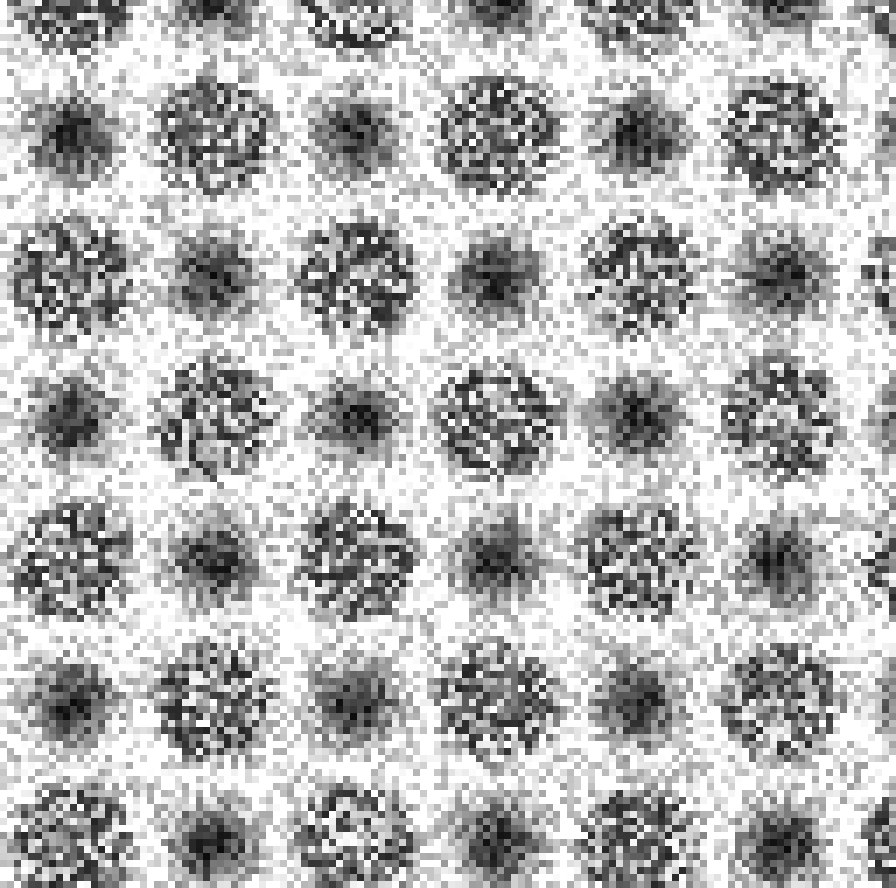
This pattern is drawn by a WebGL 2 fragment shader. Its source:

```glsl
#version 300 es
precision highp float;
// Grainy halftone: a checkerboard of solid and speckled grey blobs built from square cells.

uniform vec2 u_resolution;
out vec4 fragColor;

const float CELLS_ACROSS = 128.0;
const float BLOB_PITCH = 0.1582;                   // in canvas widths
const vec2 FIRST_BLOB = vec2(0.0807, 0.0480);      // centre of the lower left blob
const int SAMPLES = 2;

float hash(vec2 p) {
    vec3 q = fract(p.xyx * 0.1031);
    q += dot(q, q.yzx + 33.33);
    return fract((q.x + q.y) * q.z);
}

vec2 gradientAt(vec2 corner) {
    float angle = 6.28319 * hash(corner + 71.0);
    return vec2(cos(angle), sin(angle));
}

float gradientNoise(vec2 p) {
    vec2 i = floor(p), f = fract(p);
    vec2 w = f * f * f * (f * (f * 6.0 - 15.0) + 10.0);
    vec2 e = vec2(1.0, 0.0);
    float a = dot(gradientAt(i), f);
    float b = dot(gradientAt(i + e), f - e);
    float c = dot(gradientAt(i + e.yx), f - e.yx);
    float d = dot(gradientAt(i + 1.0), f - 1.0);
    return mix(mix(a, b, w.x), mix(c, d, w.x), w.y);
}

// 1 inside the inner radius, 0 outside the outer one
float falloff(float inner, float outer, float r) {
    return 1.0 - smoothstep(inner, outer, r);
}

// Dark core whose grain widens towards the rim
float solidTone(float r, float grain) {
    float low = mix(0.66, 0.04, falloff(0.08, 0.50, r));
    float high = mix(1.32, 0.38, falloff(0.0, 0.52, r));
    return mix(low, high, grain);
}

// Loose disc mixing dark and pale cells, a little paler in the middle
float speckledTone(float r, float grain) {
    float body = falloff(0.34, 0.53, r);
    float low = mix(0.66, 0.14 + 0.12 * falloff(0.0, 0.2, r), body);
    float high = mix(1.32, 1.02, body);
    return mix(low, high, pow(grain, mix(1.0, 1.35, body)));
}

float cellTone(vec2 cell) {
    vec2 blobSpace = ((cell + 0.5) / CELLS_ACROSS - FIRST_BLOB) / BLOB_PITCH;
    vec2 blob = floor(blobSpace + 0.5);
    float r = length(blobSpace - blob);
    float isSolid = mod(blob.x + blob.y, 2.0);
    float grain = hash(cell + 13.0);
    float tone = mix(speckledTone(r, grain), solidTone(r, grain), isSolid);
    // Cloudy shading of the gaps
    tone += 0.22 * gradientNoise(cell / 9.0) * smoothstep(0.35, 0.55, r);
    return clamp(tone, 0.0, 1.0);
}

void main() {
    // Supersampling smooths cell edges at any canvas size
    float tone = 0.0;
    for (int y = 0; y < SAMPLES; y++) {
        for (int x = 0; x < SAMPLES; x++) {
            vec2 offset = (vec2(x, y) + 0.5) / float(SAMPLES) - 0.5;
            vec2 p = (gl_FragCoord.xy + offset) / u_resolution.x;
            tone += cellTone(floor(p * CELLS_ACROSS));
        }
    }
    fragColor = vec4(vec3(tone / float(SAMPLES * SAMPLES)), 1.0);
}
```
